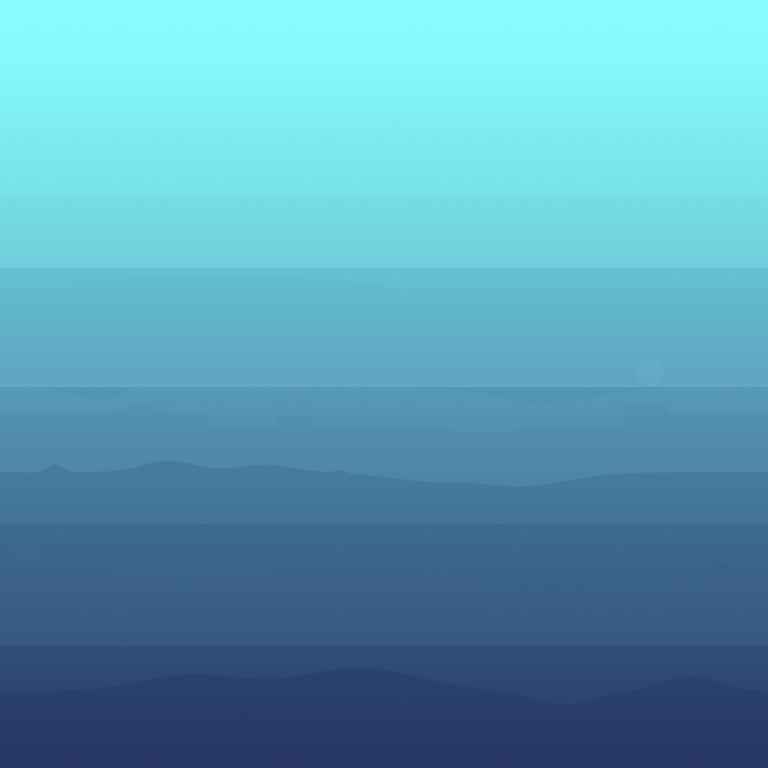
Write a WebGL 2 fragment shader that draws this background.

```glsl
#version 300 es
precision highp float;
// Misty teal-to-navy backdrop: stacked haze bands with faint rolling ridges.

uniform vec2 u_resolution;
out vec4 fragColor;

float hash(vec2 p) {
    return fract(sin(dot(p, vec2(127.1, 311.7))) * 43758.5453);
}

// Soft hump of height 1 around a centre
float hump(float x, float centre, float width) {
    float d = (x - centre) / width;
    return exp(-d * d);
}

// Flat-topped block between two x positions
float block(float x, float left, float right) {
    return smoothstep(left - 0.004, left + 0.004, x) * (1.0 - smoothstep(right - 0.004, right + 0.004, x));
}

// Coverage of everything below a height, with a smooth edge
float below(float y, float edge) {
    float aa = 0.75 / u_resolution.y;
    return 1.0 - smoothstep(edge - aa, edge + aa, y);
}

// Paints a vertical gradient below an edge; colours apply at heights top and bottom
vec3 haze(vec3 base, float y, float edge, float top, float bottom, vec3 high, vec3 low) {
    float t = clamp((y - bottom) / (top - bottom), 0.0, 1.0);
    return mix(base, mix(low, high, t), below(y, edge));
}

float disc(vec2 p, vec2 centre, float radius) {
    return 1.0 - smoothstep(radius - 0.004, radius + 0.004, length(p - centre));
}

void main() {
    vec2 uv = gl_FragCoord.xy / u_resolution;
    float x = uv.x, y = uv.y;

    // Bright sky
    vec3 color = mix(vec3(0.46, 0.88, 0.91), vec3(0.53, 0.99, 1.0), smoothstep(0.70, 0.99, y));
    color = haze(color, y, 0.743, 0.743, 0.651, vec3(0.455, 0.865, 0.90), vec3(0.44, 0.81, 0.86));

    // Upper haze with a barely visible far ridge
    color = haze(color, y, 0.651, 0.651, 0.58, vec3(0.40, 0.76, 0.82), vec3(0.38, 0.70, 0.785));
    color = haze(color, y, 0.58, 0.58, 0.496, vec3(0.38, 0.70, 0.785), vec3(0.37, 0.64, 0.75));
    float farRidge = 0.626 + 0.016 * block(x, 0.10, 0.50) * hump(x, 0.28, 0.18);
    color -= 0.006 * below(y, farRidge) * smoothstep(0.56, 0.62, y);
    color += 0.016 * disc(uv, vec2(0.847, 0.515), 0.018);
    color += 0.018 * hump(y, 0.498, 0.0025);

    // Middle water band and the shallow shadows hanging from its top
    color = haze(color, y, 0.496, 0.496, 0.375, vec3(0.345, 0.605, 0.715), vec3(0.305, 0.52, 0.65));
    float hanging = 0.496 - 0.021 * hump(x, 0.71, 0.09) - 0.015 * block(x, 0.068, 0.165) * hump(x, 0.13, 0.05);
    color -= 0.014 * below(y, 0.496) * (1.0 - below(y, hanging));

    // Faint stepped ridge
    float steps = 0.461 - 0.019 * block(x, 0.27, 0.813) + 0.017 * block(x, 0.358, 0.405)
        + 0.015 * hump(x, 0.183, 0.022) + 0.011 * block(x, 0.815, 0.87)
        - 0.006 * hump(x, 0.63, 0.05);
    color -= 0.011 * below(y, steps) * smoothstep(0.39, 0.44, y);

    // Rolling hills
    float hills = 0.385 + 0.015 * hump(x, 0.22, 0.05) + 0.010 * hump(x, 0.345, 0.05)
        + 0.010 * hump(x, 0.072, 0.014) + 0.004 * hump(x, 0.443, 0.008)
        - 0.018 * hump(x, 0.68, 0.085) - 0.010 * hump(x, 0.55, 0.07);
    color = haze(color, y, hills, 0.39, 0.318, vec3(0.28, 0.485, 0.615), vec3(0.26, 0.45, 0.58));

    // Deep band with a pale inner slope
    color = haze(color, y, 0.318, 0.318, 0.159, vec3(0.24, 0.42, 0.56), vec3(0.215, 0.34, 0.505));
    float slope = 0.250 + 0.031 * hump(x, 0.25, 0.08) + 0.006 * hump(x, 0.57, 0.07)
        - 0.036 * hump(x, 0.73, 0.07);
    color += vec3(0.006, 0.002, 0.006) * below(y, slope) * smoothstep(0.17, 0.23, y);
    color += 0.006 * disc(uv, vec2(0.036, 0.277), 0.018);
    color -= 0.006 * disc(uv, vec2(0.941, 0.251), 0.016);

    // Navy floor and its nearest ridge
    color = haze(color, y, 0.159, 0.159, 0.08, vec3(0.19, 0.305, 0.475), vec3(0.17, 0.265, 0.445));
    float floorRidge = 0.099 + 0.022 * hump(x, 0.25, 0.10) + 0.031 * hump(x, 0.47, 0.11)
        - 0.017 * hump(x, 0.735, 0.05) + 0.020 * hump(x, 0.90, 0.055);
    color = haze(color, y, floorRidge, 0.125, 0.0, vec3(0.165, 0.26, 0.44), vec3(0.15, 0.21, 0.40));

    // Light grain to soften the gradients
    color += (hash(floor(uv * 512.0)) - 0.5) * 0.006;
    fragColor = vec4(color, 1.0);
}
```
